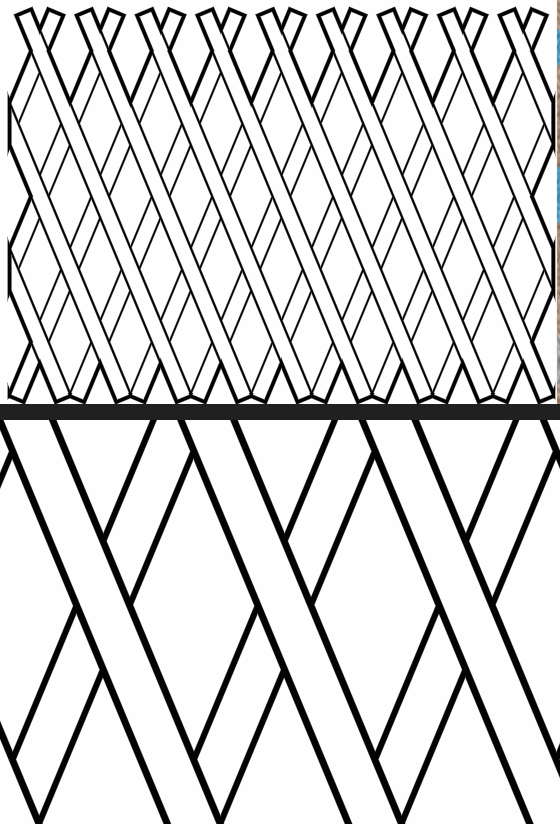
Top, the full canvas; bottom, a detail of the centre.
Write a Shadertoy shader that draws this pattern.

```glsl
// Draws an expanding trellis: two layers of crossed slats with a bold outer outline.

const vec2 CANVAS = vec2(768.0, 555.0);   // design units, y pointing down
const float PITCH = 83.0;                 // horizontal spacing of slats
const float SLOPE = 0.415;                // sideways run per unit of height
const float FRONT_START = 25.0;           // first front slat where y = 0
const float BACK_START = 83.0;            // first back slat where y = 0
const float SLAT_HALF = 11.2;
const vec2 SLAT_ENDS = vec2(17.0, 548.0); // heights of the cut ends
const float MIDDLE_X = 386.0;
const float SIDE_HALF = 373.5;
const float BOLD_HALF = 2.7;
const float FRONT_LINE_HALF = 1.6;
const float BACK_LINE_HALF = 1.4;

vec2 hashGradient(vec2 cell) {
    float h = fract(sin(dot(cell, vec2(127.1, 311.7))) * 43758.5);
    return vec2(cos(6.2832 * h), sin(6.2832 * h));
}

float gradientNoise(vec2 p) {
    vec2 i = floor(p), f = fract(p);
    vec2 s = f * f * f * (f * (f * 6.0 - 15.0) + 10.0);
    vec2 e = vec2(1.0, 0.0);
    float low = mix(dot(hashGradient(i), f),
                    dot(hashGradient(i + e.xy), f - e.xy), s.x);
    float high = mix(dot(hashGradient(i + e.yx), f - e.yx),
                     dot(hashGradient(i + e.xx), f - e.xx), s.x);
    return mix(low, high, s.y);
}

float coverage(float d, float pixel) {
    return 1.0 - smoothstep(-0.8 * pixel, 0.8 * pixel, d);
}

// Signed distance to the nearest slat of one layer; lean is +1 or -1.
float slatLayer(vec2 p, float start, float lean) {
    float offset = p.x - lean * SLOPE * p.y - start;
    offset -= PITCH * round(offset / PITCH);
    float cosine = inversesqrt(1.0 + SLOPE * SLOPE);
    float tilt = lean * offset * SLOPE * cosine;
    vec2 along = (p.y - SLAT_ENDS) / cosine + tilt;
    float body = max(abs(offset) * cosine - SLAT_HALF, max(-along.x, along.y));
    return max(body, abs(p.x - MIDDLE_X) - SIDE_HALF);
}

// True where the surrounding diamond opens onto the outside.
bool isOpenCell(vec2 p) {
    vec2 axes = vec2(p.x - SLOPE * p.y, p.x + SLOPE * p.y);
    vec2 start = vec2(FRONT_START, BACK_START);
    vec2 middle = start + PITCH * (floor((axes - start) / PITCH) + 0.5);
    vec2 center = vec2(middle.x + middle.y, (middle.y - middle.x) / SLOPE) * 0.5;
    bool atSide = abs(center.x - MIDDLE_X) > 350.0 || abs(p.x - MIDDLE_X) > 366.0;
    return atSide || center.y < 122.0 || center.y > 522.0 || p.y > 540.0;
}

float trellisLines(vec2 p) {
    float front = slatLayer(p, FRONT_START, 1.0);
    float back = slatLayer(p, BACK_START, -1.0);
    float frontLine = abs(front) - FRONT_LINE_HALF;
    float backLine = max(abs(back) - BACK_LINE_HALF, -front);
    float lines = min(frontLine, backLine);
    float outline = abs(min(front, back)) - BOLD_HALF;
    return isOpenCell(p) ? min(lines, outline) : lines;
}

float band(float y, float center, float halfHeight) {
    return 1.0 - smoothstep(-3.0, 3.0, abs(y - center) - halfHeight);
}

// Mottled brown, blue and grey sliver along the right edge.
vec3 edgeColor(vec2 p) {
    vec3 color = mix(vec3(0.64, 0.53, 0.46), vec3(0.28, 0.57, 0.70),
                     max(band(p.y, 65.0, 24.0), band(p.y, 268.0, 38.0)));
    color = mix(color, vec3(0.62), band(p.y, 495.0, 35.0));
    return color + 0.25 * gradientNoise(p * vec2(0.2, 0.13));
}

void mainImage(out vec4 fragColor, in vec2 fragCoord) {
    // Fit the design to the canvas
    float pixel = max(CANVAS.x / iResolution.x, CANVAS.y / iResolution.y);
    vec2 p = (fragCoord - 0.5 * iResolution.xy) * pixel;
    p = vec2(p.x, -p.y) + 0.5 * CANVAS;

    // Paper, ink and edge sliver
    vec3 paper = vec3(0.997);
    vec3 ink = vec3(0.01);
    vec3 color = mix(paper, ink, coverage(trellisLines(p), pixel));
    color = mix(color, edgeColor(p), coverage(764.5 - p.x, pixel));
    fragColor = vec4(color, 1.0);
}
```
